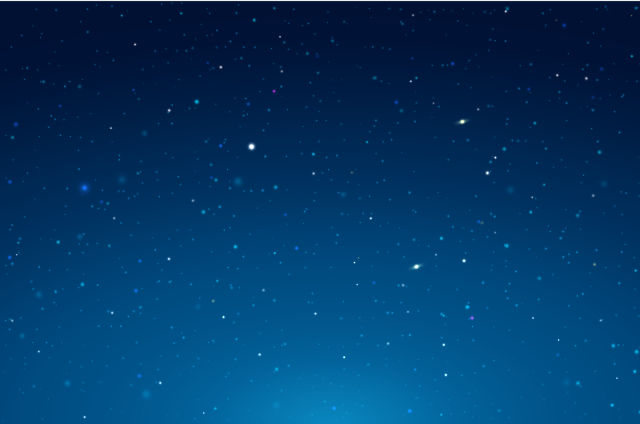
This background is drawn by a WebGL 1 fragment shader. Its source:

```glsl
precision highp float;
// Starry night sky above a blue horizon glow, with dust, coloured stars and tiny galaxies.
uniform vec2 u_resolution;

vec3 hash3(vec2 cell) {
    vec3 q = vec3(dot(cell, vec2(127.1, 311.7)),
                  dot(cell, vec2(269.5, 183.3)),
                  dot(cell, vec2(419.2, 371.9)));
    return fract(sin(q) * 43758.5);
}

// Soft round spot of unit peak
float spot(vec2 offset, float radius) {
    return exp(-dot(offset, offset) / (radius * radius));
}

// One jittered star per cell; only a share of the cells is lit
float starLayer(vec2 p, float cells, float share, float radius, float seed) {
    vec2 id = floor(p * cells);
    vec3 rnd = hash3(id + seed);
    vec3 look = hash3(id + seed + 57.0);
    vec2 center = (id + 0.2 + 0.6 * rnd.xy) / cells;
    float size = radius * mix(0.7, 1.3, look.x);
    return step(rnd.z, share) * mix(0.35, 1.0, look.y) * spot(p - center, size);
}

// Glowing core crossed by a thin tilted disc
vec3 galaxy(vec2 offset, float angle) {
    float c = cos(angle), s = sin(angle);
    vec2 disc = mat2(c, -s, s, c) * offset;
    return vec3(1.0, 0.9, 0.5) * spot(offset, 0.0042)
         + vec3(0.35, 0.4, 0.25) * spot(disc * vec2(1.0, 3.0), 0.012);
}

// Elliptical gradient spreading from the horizon
vec3 skyColor(vec2 p) {
    float d = length((p - vec2(0.78, 0.0)) * vec2(0.5, 1.0));
    vec3 sky = mix(vec3(0.04, 0.55, 0.77), vec3(0.01, 0.40, 0.62), smoothstep(-0.06, 0.18, d));
    sky = mix(sky, vec3(0.0, 0.31, 0.52), smoothstep(0.08, 0.34, d));
    sky = mix(sky, vec3(0.0, 0.20, 0.385), smoothstep(0.28, 0.62, d));
    return mix(sky, vec3(0.0, 0.068, 0.205), smoothstep(0.48, 0.98, d));
}

void main() {
    vec2 p = gl_FragCoord.xy / u_resolution.y;
    p.x *= 1.506 * u_resolution.y / u_resolution.x;
    vec3 color = skyColor(p);

    // Faint dust in three overlapping sizes, thinning toward the horizon
    float dust = 0.0;
    for (int i = 0; i < 3; i++) {
        float k = float(i);
        dust += starLayer(p, 29.0 - 6.0 * k, 0.32, 0.0017 + 0.0004 * k, 13.0 * k);
    }
    color += vec3(0.03, 0.32, 0.38) * dust * mix(0.35, 1.0, smoothstep(0.0, 0.3, p.y));

    // Scattered teal, blue, white and gold stars, then broad faint halos
    color += vec3(0.02, 0.55, 0.55) * starLayer(p, 13.0, 0.25, 0.0033, 71.0);
    color += vec3(0.06, 0.25, 0.65) * starLayer(p, 11.0, 0.16, 0.0036, 93.0);
    color += vec3(0.95, 0.85, 0.75) * starLayer(p, 14.0, 0.16, 0.0024, 131.0);
    color += vec3(0.55, 0.45, 0.10) * starLayer(p, 9.0, 0.06, 0.0028, 157.0);
    color += vec3(0.01, 0.17, 0.19) * starLayer(p, 8.0, 0.18, 0.0075, 179.0);

    // Brightest stars
    color += vec3(1.0, 0.95, 0.85) * 1.5 * spot(p - vec2(0.592, 0.654), 0.0058);
    color += vec3(1.0, 0.9, 0.75) * spot(p - vec2(1.147, 0.592), 0.0036);
    color += vec3(1.0, 0.9, 0.75) * spot(p - vec2(1.092, 0.385), 0.0034);
    color += vec3(0.0, 0.65, 0.65) * spot(p - vec2(0.463, 0.760), 0.0045);
    color += vec3(0.75, 0.1, 0.65) * spot(p - vec2(0.645, 0.785), 0.0030);
    color += vec3(0.75, 0.1, 0.65) * spot(p - vec2(1.111, 0.250), 0.0034);

    // Blue star with a wide halo
    vec2 blueStar = p - vec2(0.199, 0.557);
    color += vec3(0.08, 0.28, 0.65) * (0.7 * spot(blueStar, 0.005) + 0.4 * spot(blueStar, 0.012));

    color += galaxy(p - vec2(1.088, 0.713), 0.25);
    color += galaxy(p - vec2(0.980, 0.371), 0.35);

    // Pale upper rim
    color = mix(color, vec3(0.93), smoothstep(0.996, 0.9985, p.y));
    gl_FragColor = vec4(clamp(color, 0.0, 1.0), 1.0);
}
```
